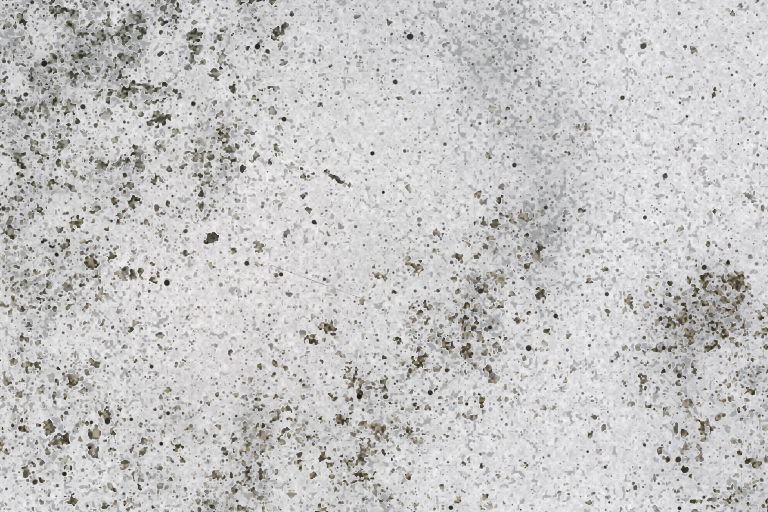
Reproduce this texture procedurally as a Shadertoy shader.

```glsl
#define PLASTER vec3(0.872, 0.872, 0.879)
#define STAIN vec3(0.60, 0.605, 0.61)
#define LICHEN vec3(0.50, 0.48, 0.43)
#define SOOT vec3(0.13, 0.125, 0.105)
#define CHIP vec3(0.95, 0.95, 0.96)
#define GRAIN_CONTRAST 0.18
#define DUST 0.62
#define SPECK_DENSITY 0.16
#define FLECK_DENSITY 0.10
#define CLUMP_DENSITY 0.06
#define PIT_DENSITY 0.17

const int PATCHES = 11;
// Lichen patches: centre, radius, strength
const vec4 patches[PATCHES] = vec4[](
    vec4(0.30, 0.99, 0.22, 0.95), vec4(0.06, 0.86, 0.20, 0.85),
    vec4(0.06, 0.52, 0.13, 1.10), vec4(0.35, 0.68, 0.13, 0.65),
    vec4(0.62, 0.10, 0.22, 0.65), vec4(0.40, 0.06, 0.14, 0.60),
    vec4(0.98, 0.52, 0.08, 0.80), vec4(0.90, 0.38, 0.13, 0.60),
    vec4(1.40, 0.36, 0.13, 1.20), vec4(1.47, 0.10, 0.13, 0.95),
    vec4(0.10, 0.20, 0.20, 0.42));

vec3 hash3(vec2 p) {
    vec3 q = fract(p.xyx * vec3(0.1031, 0.1030, 0.0973));
    q += dot(q, q.yxz + 33.33);
    return fract((q.xxy + q.yzz) * q.zyx);
}

float noise(vec2 p) {
    vec2 i = floor(p), f = fract(p);
    f *= f * (3.0 - 2.0 * f);
    vec2 e = vec2(0, 1);
    return mix(mix(hash3(i).x, hash3(i + e.yx).x, f.x),
               mix(hash3(i + e).x, hash3(i + e.yy).x, f.x), f.y);
}

// Layered sines, roughly -1 to 1
float clouds(vec2 p) {
    float sum = 0.0, amp = 0.5;
    for (int i = 0; i < 5; i++) {
        sum += amp * sin(p.x + 1.3 * sin(p.y));
        p = mat2(1.2, 1.5, -1.5, 1.2) * p + 2.7;
        amp *= 0.6;
    }
    return sum;
}

float blob(vec2 p, vec2 centre, vec2 size) {
    vec2 d = (p - centre) / size;
    return exp(-dot(d, d));
}

// Cellular scatter of spots: x is coverage, y a random tone per spot
vec2 spots(vec2 p, float cells, float density, vec2 radii, float ragged, float soft) {
    vec2 home = floor(p * cells), result = vec2(0);
    for (int y = -1; y <= 1; y++)
    for (int x = -1; x <= 1; x++) {
        vec2 cell = home + vec2(x, y);
        vec3 h = hash3(cell + cells * 3.0);
        float present = smoothstep(0.0, 0.1, density - fract(h.z * 37.0));
        float radius = mix(radii.x, radii.y, h.z * h.z) * mix(0.5, 1.0, present);
        float d = length(p - (cell + h.xy) / cells) + ragged - radius;
        float cover = present * (1.0 - smoothstep(-soft, soft, d));
        if (cover > result.x) result = vec2(cover, fract(h.z * 91.0));
    }
    return result;
}

float segment(vec2 p, vec2 a, vec2 b) {
    vec2 ab = b - a;
    return length(p - a - ab * clamp(dot(p - a, ab) / dot(ab, ab), 0.0, 1.0));
}

void mainImage(out vec4 fragColor, in vec2 fragCoord) {
    vec2 p = fragCoord / iResolution.y;
    float soft = 0.8 / iResolution.y;
    float fine = noise(p * 230.0), grit = noise(p * 165.0 + 9.0);
    float medium = noise(p * 95.0 + 40.0), mottle = clouds(p * 7.0);
    float patchy = 0.55 * noise(p * 12.0) + 0.45 * noise(p * 27.0 + 5.0);

    // Density of growth
    float moss = 0.0;
    for (int i = 0; i < PATCHES; i++)
        moss += patches[i].w * blob(p, patches[i].xy, vec2(patches[i].z));
    moss *= 0.25 + 1.1 * smoothstep(0.2, 0.75, patchy);

    // Plaster with grain, mottling and grey stains
    float stain = blob(p, vec2(0.97, 0.86), vec2(0.09, 0.17))
                + blob(p, vec2(1.10, 0.70), vec2(0.07, 0.14))
                + 0.7 * blob(p, vec2(1.06, 0.52), vec2(0.05, 0.12))
                + 0.5 * blob(p, vec2(0.80, 1.00), vec2(0.30, 0.13));
    stain *= 0.4 + 1.1 * patchy;
    vec3 color = mix(PLASTER, STAIN, clamp(0.22 * stain + 0.28 * moss, 0.0, 0.7));
    color += 0.022 * mottle + GRAIN_CONTRAST * (0.6 * fine + 0.4 * medium - 0.5);
    color += 0.008 * vec3(1, 0, -1) * blob(p, vec2(0.45, 0.42), vec2(0.4));

    // Grey dust caught in the grain, denser near stains and growth
    float dust = 0.45 * grit + 0.35 * fine + 0.2 * medium
               + 0.10 * min(moss + stain, 1.3) + 0.04 * mottle;
    color = mix(color, STAIN * 0.85, DUST * smoothstep(0.56, 0.82, dust));

    // Pale chips and tiny dark specks
    vec2 chip = spots(p, 31.0, 0.14, vec2(0.001, 0.004), 0.005 * (medium - 0.5), soft);
    color = mix(color, CHIP, 0.7 * chip.x);
    vec2 speck = spots(p, 115.0, SPECK_DENSITY + 0.45 * moss + 0.15 * stain,
                       vec2(0.0006, 0.0028), 0.003 * (grit - 0.5), soft);
    color = mix(color, mix(SOOT, STAIN, 0.8 * speck.y), 0.75 * speck.x);

    // Ragged lichen: small flecks, then crumbly clumps of grains
    float ragged = 0.015 * (grit - 0.5) + 0.009 * (fine - 0.5) + 0.006 * (medium - 0.5);
    float brown = smoothstep(1.1, 0.3, p.y - 0.25 * p.x + 0.1);
    vec3 tint = mix(vec3(0.94, 1.0, 0.97), vec3(1.05, 0.99, 0.86), brown);
    vec2 fleck = spots(p, 72.0, FLECK_DENSITY + 0.75 * moss,
                       vec2(0.0018, 0.0065), 0.55 * ragged, soft);
    vec2 clump = spots(p, 33.0, CLUMP_DENSITY + 0.62 * moss,
                       vec2(0.003, 0.0125), 1.15 * ragged, soft * 1.3);
    float crumbs = smoothstep(0.2, 0.75, 0.6 * fine + 0.4 * noise(p * 140.0 + 70.0));
    vec3 growth = tint * mix(SOOT * 1.3, LICHEN * 1.1, crumbs);
    color = mix(color, growth, fleck.x * mix(0.4, 0.95, fleck.y));
    color = mix(color, growth, clump.x * mix(0.5, 0.95, clump.y));

    // Crisp round pits
    vec2 pit = spots(p, 25.0, PIT_DENSITY + 0.25 * moss,
                     vec2(0.0012, 0.0058), 0.003 * (medium - 0.5), soft);
    color = mix(color, SOOT * (0.5 + pit.y), 0.9 * pit.x);

    // Crater, gouge and hairline scratch
    float crater = length(p - vec2(0.415, 0.535)) - 0.011 + 0.6 * ragged;
    float gouge = segment(p, vec2(0.635, 0.665), vec2(0.675, 0.641)) - 0.0028 + 0.4 * ragged;
    float hole = 1.0 - smoothstep(-soft, soft, min(crater, gouge));
    color = mix(color, mix(SOOT, LICHEN, 0.6 * fine), 0.9 * hole);
    float scratch = segment(p, vec2(0.53, 0.482), vec2(0.72, 0.412)) - 0.0003;
    color = mix(color, SOOT, 0.7 * medium * (1.0 - smoothstep(-soft, soft, scratch)));

    fragColor = vec4(clamp(color, 0.0, 1.0), 1.0);
}
```
